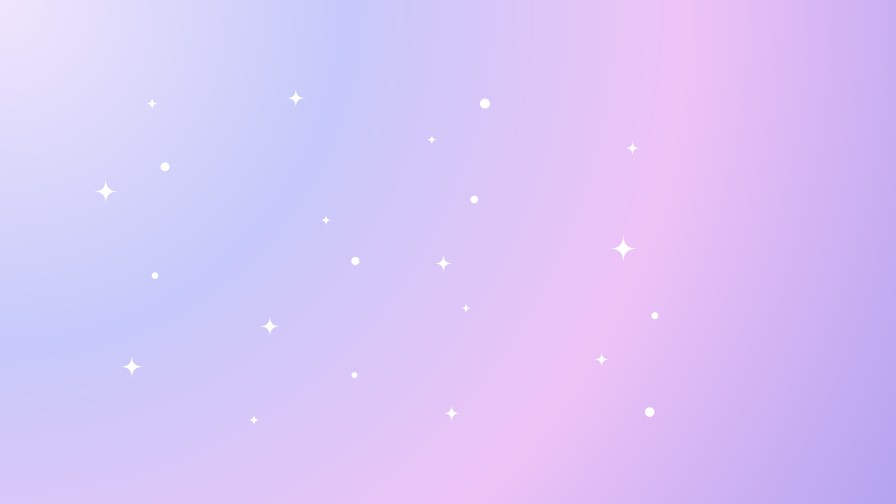
This background is drawn by a WebGL 2 fragment shader. Its source:

```glsl
#version 300 es
precision highp float;
// Pastel dusk sky: a four-stop radial gradient spreading from the top left
// corner, sprinkled with white four-pointed sparkles and round dots that
// follow a jittered low-discrepancy sequence.

uniform vec2 u_resolution;
out vec4 fragColor;

// Gradient stops, evenly spaced from the top left to the bottom right corner
const vec3 GLOW   = vec3(0.940, 0.900, 0.990);
const vec3 BLUE   = vec3(0.778, 0.790, 0.980);
const vec3 PINK   = vec3(0.933, 0.769, 0.967);
const vec3 VIOLET = vec3(0.706, 0.639, 0.940);
const vec3 WHITE  = vec3(1.0);

// Scatter; sizes are radii as fractions of the canvas height
const int   SPARKLES      = 14;
const int   DOTS          = 8;
const vec2  SPARKLE_SIZE  = vec2(0.0120, 0.0325);
const vec2  DOT_SIZE      = vec2(0.0050, 0.0100);
const float SIZE_BIAS     = 1.9;   // above 1 favours small sparkles
const float PINCH         = 0.46;  // lower gives thinner sparkle arms
const vec2  FIELD_MIN     = vec2(0.12, 0.12);
const vec2  FIELD_MAX     = vec2(0.86, 0.87);
const float JITTER        = 0.06;
const vec2  SEQUENCE_STEP = vec2(0.75488, 0.56984);
const float GOLDEN        = 0.61803;

vec2 hash2(float n) {
    return fract(sin(vec2(n * 12.99 + 1.7, n * 78.23 + 4.1)) * 4375.85);
}

vec3 skyColor(float t) {
    float s = clamp(t, 0.0, 1.0) * 3.0;
    vec3 color = mix(GLOW, BLUE, min(s, 1.0));
    color = mix(color, PINK, clamp(s - 1.0, 0.0, 1.0));
    return mix(color, VIOLET, clamp(s - 2.0, 0.0, 1.0));
}

// Coverage of a concave four-pointed star: the pixel's overlap with the
// arm's width, which lets the thin tips fade out cleanly
float sparkle(vec2 p, float radius, float pixel) {
    p = abs(p);
    float along = max(p.x, p.y) / radius;
    float across = min(p.x, p.y);
    float taper = max(1.0 - pow(along, PINCH), 0.0);
    float halfWidth = radius * pow(taper, 1.0 / PINCH);
    float halfPixel = 0.5 * pixel;
    float overlap = min(halfWidth, across + halfPixel)
                  - max(-halfWidth, across - halfPixel);
    return clamp(overlap / pixel, 0.0, 1.0);
}

float dotShape(vec2 p, float radius, float pixel) {
    return clamp(0.5 - (length(p) - radius) / pixel, 0.0, 1.0);
}

void main() {
    float pixel = 1.0 / u_resolution.y;
    vec2 canvas = vec2(u_resolution.x * pixel, 1.0);
    vec2 p = gl_FragCoord.xy * pixel;

    // Background gradient
    vec3 color = skyColor(distance(p, vec2(0.0, 1.0)) / length(canvas));

    // Scattered sparkles, then dots
    float cover = 0.0;
    for (int i = 0; i < SPARKLES + DOTS; i++) {
        float n = float(i);
        vec2 spot = fract(0.5 + n * SEQUENCE_STEP);
        spot = mix(FIELD_MIN, FIELD_MAX, spot) + JITTER * (hash2(n) - 0.5);
        vec2 offset = p - spot * canvas;
        float rank = fract((n + 1.0) * GOLDEN);
        if (i < SPARKLES) {
            float radius = mix(SPARKLE_SIZE.x, SPARKLE_SIZE.y, pow(rank, SIZE_BIAS));
            cover = max(cover, sparkle(offset, radius, pixel));
        } else {
            float radius = mix(DOT_SIZE.x, DOT_SIZE.y, rank);
            cover = max(cover, dotShape(offset, radius, pixel));
        }
    }

    fragColor = vec4(mix(color, WHITE, cover), 1.0);
}
```
